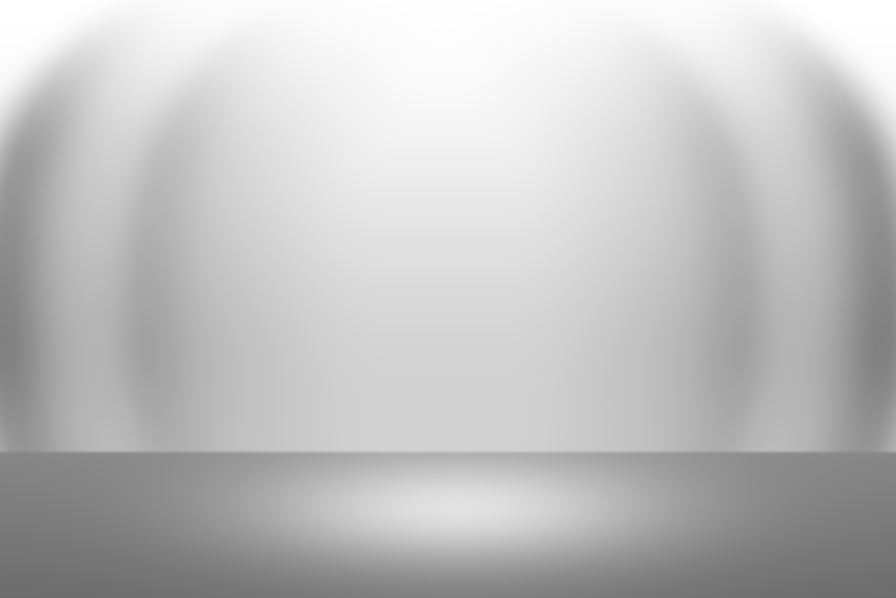
Reproduce this background procedurally as a Shadertoy shader.

```glsl
// Empty grey studio: a bright curved wall with soft arc shadows above a spotlit floor.

// Layout, in canvas heights; x is measured from the wall axis
const float AXIS = 0.495;            // fraction of the canvas width
const float HORIZON = 0.244;
const float HORIZON_SOFT = 0.004;
const float ARC_MIDDLE = 0.49;       // height where the arcs are widest
const float INNER_ARC = 0.50;
const float OUTER_ARC = 0.736;
const vec2 ARC_BEND = vec2(0.45, 1.77); // quadratic and quartic bend

// Wall darkness
const float WALL_SHADE = 0.18;
const float SIDE_SHADE = 0.12;
const float INNER_SHADE = 0.08;
const float OUTER_SHADE = 0.21;

// Floor
const vec3 FLOOR_FAR = vec3(0.525);
const vec3 FLOOR_NEAR = vec3(0.425, 0.42, 0.42);
const vec2 SPOT_CENTRE = vec2(0.025, 0.146);
const vec2 SPOT_SIZE = vec2(0.25, 0.065);
const float SPOT_LIGHT = 0.35;
const float SPILL_LIGHT = 0.05;

float bell(float d, float width) {
    d /= width;
    return exp(-0.5 * d * d);
}

// Bell with a different width on each side of its centre
float skewBell(float d, float innerWidth, float outerWidth) {
    return bell(d, d < 0.0 ? innerWidth : outerWidth);
}

vec3 wallColor(vec2 p) {
    // Bend the distance from the axis so that the arcs become straight
    float rise = p.y - ARC_MIDDLE;
    float rise2 = rise * rise;
    float s = abs(p.x) + dot(ARC_BEND, vec2(rise2, rise2 * rise2));

    // Side shading with two arcs, ending in light beyond the outer one
    float side = SIDE_SHADE * smoothstep(0.1, 0.5, s)
               + INNER_SHADE * skewBell(s - INNER_ARC, 0.055, 0.033)
               + OUTER_SHADE * bell(s - OUTER_ARC, 0.055);
    side *= 1.0 - smoothstep(0.745, 0.86, s);

    // Fade the sides toward the ceiling and the floor
    side *= 1.0 - smoothstep(0.72, 1.05, p.y);
    side *= mix(0.7, 1.0, smoothstep(0.22, 0.45, p.y));

    float depth = 1.0 - smoothstep(0.33, 1.0, p.y);
    return vec3(1.0 - WALL_SHADE * depth - side);
}

vec3 floorColor(vec2 p) {
    vec3 base = mix(FLOOR_NEAR, FLOOR_FAR, clamp(p.y / HORIZON, 0.0, 1.0));
    vec2 q = (p - SPOT_CENTRE) / SPOT_SIZE;
    float spot = exp(-0.5 * dot(q, q));
    float spill = bell(p.x - SPOT_CENTRE.x, 0.3);
    return base + SPOT_LIGHT * spot + SPILL_LIGHT * spill;
}

void mainImage(out vec4 fragColor, in vec2 fragCoord) {
    vec2 p = fragCoord / iResolution.y;
    p.x -= AXIS * iResolution.x / iResolution.y;

    float soft = max(HORIZON_SOFT, 1.0 / iResolution.y);
    float wall = smoothstep(HORIZON - soft, HORIZON + soft, p.y);
    vec3 color = mix(floorColor(p), wallColor(p), wall);
    fragColor = vec4(clamp(color, 0.0, 1.0), 1.0);
}
```
